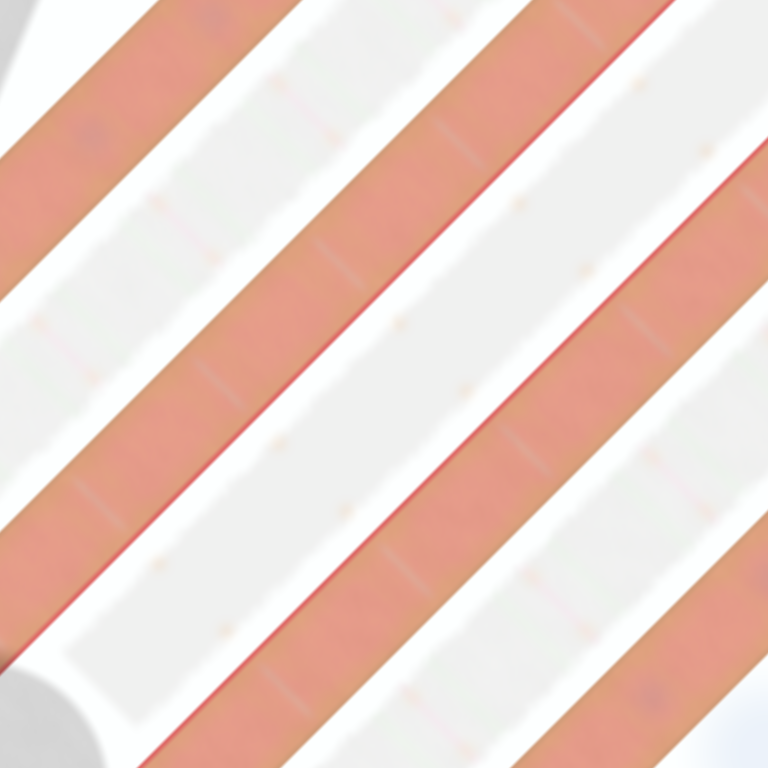
Reproduce this pattern procedurally as a Shadertoy shader.

```glsl
// Diagonal terracotta bands over pale panels, mirrored about a central diagonal.
// Two rotated axes drive it: 'across' picks the band or gap by folding and mod,
// 'along' repeats seams, spots and soft tints; layered sines add the mottling.
#define PITCH 0.486
#define HALF_WIDTH 0.0935
#define MIDLINE 1.029
#define SEAM_STEP 0.3125
#define SEAM_PHASE 0.098
#define PANEL_HALF 0.103
#define MOTTLE 0.012
#define PINK vec3(0.900, 0.608, 0.540)
#define TAN vec3(0.870, 0.625, 0.490)
#define RED vec3(0.870, 0.370, 0.380)
#define PANEL vec3(0.943, 0.944, 0.942)
#define GREY vec3(0.835)

// Soft bump of height one and given radius
float bump(float d, float r) { return exp(-d * d / (r * r)); }

// Signed offset from the nearest multiple of step
float nearest(float v, float step_) { return mod(v + 0.5 * step_, step_) - 0.5 * step_; }

float layeredSines(vec2 p) {
    float sum = 0.0, gain = 0.5;
    for (int i = 0; i < 4; i++) {
        sum += gain * sin(p.x + 1.7 * sin(p.y)) * cos(p.y - 0.8 * p.x);
        p = mat2(1.5, 1.1, -1.1, 1.5) * p + 2.3;
        gain *= 0.6;
    }
    return sum;
}

// Pale gap: white margins, grey panel and faint repeated marks
vec3 gapColor(float g, float gapIndex, float along, float grain) {
    float inner = 1.0 - step(0.5, gapIndex);
    float outer = step(0.5, gapIndex) - step(1.5, gapIndex);
    float panel = 1.0 - smoothstep(-0.022, 0.012, abs(g) - PANEL_HALF + 0.008 * grain);
    panel *= inner + outer;
    // The central panel stops short of the lower left corner
    panel *= mix(1.0, smoothstep(-0.785, -0.755, along), inner);
    vec3 col = mix(vec3(0.992, 1.0, 1.0), PANEL, panel);

    float seam = nearest(along - SEAM_PHASE - 0.5 * SEAM_STEP * outer, SEAM_STEP);
    float spot = bump(length(vec2(seam, abs(g) - 0.088)), 0.017);
    col -= inner * spot * step(-0.7, along) * vec3(0.0, 0.032, 0.065);

    // Faint pink, yellow and green threads in the outer panels
    float thread = outer * panel;
    col -= thread * bump(seam, 0.012) * vec3(-0.012, 0.018, 0.002);
    col -= thread * bump(length(vec2(seam, abs(g) - 0.07)), 0.020) * vec3(0.0, 0.01, 0.045);
    col -= thread * bump(abs(seam) - 0.07, 0.016) * vec3(0.01, -0.008, 0.012);
    return col + panel * outer * 0.006 * grain;
}

// Terracotta band: pink core, tan borders, seams and tinted edges
vec3 bandColor(float b, float row, float along, float grain) {
    float seam = nearest(along - SEAM_PHASE - 0.5 * SEAM_STEP * row, SEAM_STEP);
    float border = smoothstep(0.035, HALF_WIDTH, abs(b));
    float tint = border + 0.35 * bump(abs(seam) - 0.045, 0.03) + 0.35 * grain;
    vec3 col = mix(PINK, TAN, clamp(tint, 0.0, 1.0));

    // Pale seams on the inner bands, mauve patches on the outer ones
    float line = bump(seam, 0.010) * (1.0 - smoothstep(0.045, 0.085, abs(b)));
    col = mix(col, vec3(0.855, 0.675, 0.600), 0.55 * line * (1.0 - row));
    float patchMask = bump(length(vec2(seam, b)), 0.036);
    col = mix(col, vec3(0.825, 0.590, 0.565), 0.6 * patchMask * row);

    // Red rim towards the central gap, olive rim elsewhere
    float rim = smoothstep(HALF_WIDTH - 0.014, HALF_WIDTH - 0.002, abs(b));
    float redSide = (1.0 - row) * step(b, 0.0);
    col = mix(col, mix(vec3(0.790, 0.600, 0.460), RED, redSide), rim * mix(0.65, 0.9, redSide));
    return col + MOTTLE * grain;
}

void mainImage(out vec4 fragColor, in vec2 fragCoord) {
    vec2 uv = fragCoord / iResolution.xy;
    float soft = max(0.004, 1.5 / iResolution.y);

    // Rotated axes, folded about the central diagonal
    float across = uv.x + 1.0 - uv.y - MIDLINE;
    float along = uv.x + uv.y - 1.0;
    float a = abs(across);
    float row = floor(a / PITCH);
    float b = mod(a, PITCH) - 0.5 * PITCH;
    float g = nearest(a, PITCH);
    float gapIndex = floor(a / PITCH + 0.5);
    float grain = layeredSines(vec2(across * 23.0, along * 29.0));

    vec3 col = gapColor(g, gapIndex, along, grain);

    // Cool tint in the lower right corner
    float cool = smoothstep(0.13, 0.03, length(uv - vec2(1.0, 0.02)));
    col = mix(col, vec3(0.925, 0.950, 0.980), cool);

    // Grey shapes in the two left corners
    float lower = length(uv - vec2(-0.026, -0.029)) - 0.167;
    float upper = dot(vec2(uv.x, 1.0 - uv.y), vec2(0.922, 0.387)) - 0.047;
    float corner = 1.0 - smoothstep(-0.010, 0.008, min(lower, upper));
    col = mix(col, GREY + 0.01 * grain, corner);

    float band = 1.0 - smoothstep(-soft, soft, abs(b) - HALF_WIDTH);
    vec3 bandCol = bandColor(b, row, along, grain);
    // Band darkens where it meets the lower grey corner
    bandCol *= 1.0 - 0.22 * smoothstep(0.03, -0.01, lower);
    col = mix(col, bandCol, band);
    fragColor = vec4(clamp(col, 0.0, 1.0), 1.0);
}
```
